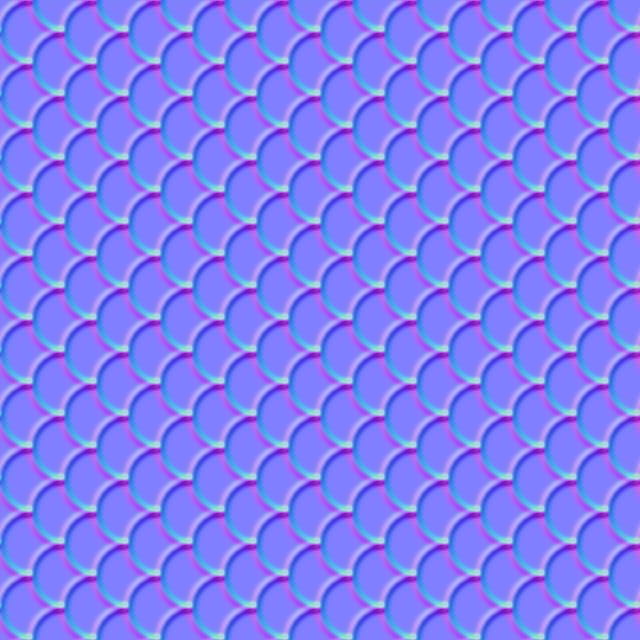
Write a WebGL 2 fragment shader that draws this texture map.

```glsl
#version 300 es
precision highp float;
// Tangent-space normal map of overlapping round scales pointing left.

#define REPEATS 10.0       // scales across and down
#define BEVEL 0.087        // bevel half-width, in scale radii
#define OUTER_SLOPE 0.58   // tilt just outside a rim
#define INNER_SLOPE 0.70   // tilt just inside a rim
#define MAX_SLOPE 0.82     // limit where rims meet
#define END_FADE 0.10      // softness of the arc ends

uniform vec2 u_resolution;
out vec4 outColor;

// Tilt across a rim: zero on the rim, opposite lobes on its two sides.
float bevelProfile(float signedDistance) {
    float t = signedDistance / BEVEL;
    float lobe = t * exp(0.5 - 0.5 * t * t);
    return lobe * (t > 0.0 ? OUTER_SLOPE : INNER_SLOPE);
}

// Tilt from the left half of a unit circle, with the x axis mirrored.
vec2 rimSlope(vec2 offset) {
    float radius = length(offset);
    vec2 direction = offset / max(radius, 1e-4);
    float leftHalf = 1.0 - smoothstep(-END_FADE, END_FADE, offset.x);
    return vec2(-direction.x, direction.y) * bevelProfile(radius - 1.0) * leftHalf;
}

void main() {
    // One unit is a scale radius, half of a repeat.
    vec2 p = gl_FragCoord.xy / u_resolution * REPEATS * 2.0;
    vec2 cell = floor(p);

    // Add the rims of nearby scales, centred on a checkerboard lattice.
    vec2 slope = vec2(0.0);
    for (int j = -1; j <= 2; j++) {
        for (int i = 0; i <= 2; i++) {
            vec2 center = cell + vec2(i, j);
            bool hasScale = mod(center.x + center.y, 2.0) < 0.5;
            if (hasScale) slope += rimSlope(p - center);
        }
    }

    // Limit the tilt, then encode the unit normal as colour.
    slope *= min(1.0, MAX_SLOPE / max(length(slope), 1e-4));
    vec3 normal = vec3(slope, sqrt(1.0 - dot(slope, slope)));
    outColor = vec4(normal * 0.5 + 0.5, 1.0);
}
```
